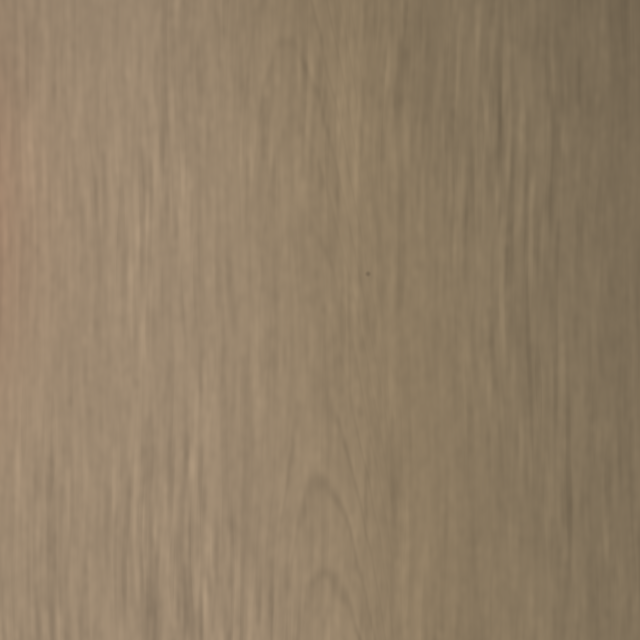
This texture is drawn by a WebGL 1 fragment shader. Its source:

```glsl
precision highp float;
// Pale brown wood board: fine vertical grain, faint nested arches, light falling off to the right.

uniform vec2 u_resolution;

const vec3 LIGHT_WOOD = vec3(0.616, 0.538, 0.445);
const vec3 MID_WOOD = vec3(0.557, 0.486, 0.386);
const vec3 DARK_WOOD = vec3(0.507, 0.446, 0.356);
const vec3 ROSY_TINT = vec3(0.024, -0.008, -0.008);
const float TAU = 6.28318;

vec3 hash3(vec2 cell, float seed) {
  vec3 p = fract(vec3(cell.xyx + seed * 7.31) * vec3(0.1031, 0.1030, 0.0973));
  p += dot(p, p.yxz + 33.33);
  return fract((p.xxy + p.yzz) * p.zyx);
}

// Cellular noise: one smooth bump, light or dark, scattered in each cell.
float cellBumps(vec2 p, float seed) {
  vec2 cell = floor(p);
  float sum = 0.0;
  for (int j = -1; j <= 1; j++) {
    for (int i = -1; i <= 1; i++) {
      vec2 neighbour = cell + vec2(float(i), float(j));
      vec3 rnd = hash3(neighbour, seed);
      vec2 offset = p - neighbour - rnd.xy;
      float falloff = max(0.0, 1.0 - dot(offset, offset));
      sum += (rnd.z * 2.0 - 1.0) * falloff * falloff;
    }
  }
  return sum;
}

// Slow sideways drift of the fibres.
float sway(vec2 p) {
  return 0.003 * sin(p.y * 7.0 + p.x * 5.0)
       + 0.001 * sin(p.y * 17.0 - p.x * 11.0 + 1.3);
}

// Sparse thin grooves: only the strong bumps of a long cellular layer.
float grooves(vec2 p, vec2 frequency, float seed) {
  return smoothstep(0.22, 0.85, cellBumps(p * frequency, seed));
}

// Streaks of several widths, all running up the board.
float grain(vec2 p) {
  float patches = max(0.35, 0.9 + 0.5 * cellBumps(p * vec2(7.0, 3.0), 1.0));
  float broad = cellBumps(p * vec2(24.0, 1.3), 2.0);
  float medium = cellBumps(p * vec2(58.0, 2.6), 3.0);
  float fine = cellBumps(p * vec2(98.0, 6.0), 4.0);
  float hair = cellBumps(p * vec2(145.0, 18.0), 10.0);
  float lines = grooves(p, vec2(85.0, 3.2), 11.0) + 0.7 * grooves(p, vec2(120.0, 9.0), 12.0);
  float ridges = grooves(p, vec2(110.0, 7.0), 13.0);
  float fibres = 0.013 * medium + 0.027 * fine + 0.036 * hair;
  return 0.006 * broad + (fibres + 0.024 * ridges - 0.040 * lines) * patches + 0.005;
}

// Nested parabolic growth rings with a pale rim, fading away from the heart.
float arches(vec2 p, float apex, float spacing) {
  float dx = p.x - 0.515 + 0.07 * p.y;
  float wobble = 0.024 * cellBumps(p * vec2(14.0, 6.0), 5.0)
               + 0.014 * cellBumps(p * vec2(55.0, 22.0), 6.0);
  float ring = (p.y + 50.0 * dx * dx + wobble - apex) / spacing;
  float groove = pow(0.5 + 0.5 * cos(TAU * ring), 6.0);
  float rim = pow(0.5 + 0.5 * cos(TAU * (ring - 0.2)), 6.0);
  float heart = exp(-dx * dx / 0.005);
  float side = mix(0.45, 1.0, smoothstep(-0.04, 0.04, dx));
  float breaks = 0.75 + 0.6 * cellBumps(p * vec2(9.0, 4.0), 7.0);
  return (groove - 0.35 * rim - 0.12) * heart * side * max(breaks, 0.2);
}

// A single soft-edged fleck.
float fleck(vec2 p, vec2 center, float radius) {
  return 1.0 - smoothstep(0.1 * radius, radius, length(p - center));
}

// Light across the board, with a rosy glow on the upper left edge.
vec3 boardColor(vec2 p) {
  float shade = p.x + 0.14 * (p.y - 0.5);
  vec3 color = mix(LIGHT_WOOD, MID_WOOD, smoothstep(0.24, 0.66, shade));
  color = mix(color, DARK_WOOD, smoothstep(0.56, 0.88, shade));
  color *= 1.0 - 0.07 * smoothstep(0.84, 1.08, shade);
  color *= 1.0 - 0.04 * smoothstep(0.70, 1.05, p.y);
  float height = (p.y - 0.66) / 0.28;
  return color + ROSY_TINT * exp(-p.x / 0.06 - height * height);
}

void main() {
  vec2 uv = gl_FragCoord.xy / u_resolution;
  vec2 fibre = uv + vec2(sway(uv), 0.0);

  float tone = 1.0 + grain(fibre);
  tone -= 0.090 * arches(fibre, 0.67, 0.14);
  tone -= 0.15 * fleck(uv, vec2(0.575, 0.572), 0.006);
  tone += 0.018 * cellBumps(uv * vec2(120.0, 70.0), 9.0);

  gl_FragColor = vec4(boardColor(uv) * tone, 1.0);
}
```
